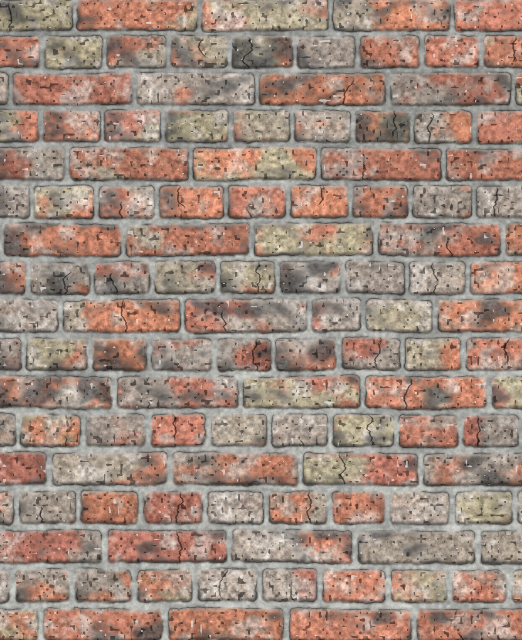
Reproduce this texture procedurally as a WebGL 2 fragment shader.

```glsl
#version 300 es
precision highp float;
// Weathered brick wall in English bond: courses of long bricks alternate with short ones.
#define COURSE 0.058      // height of a course, in canvas heights
#define FIRST 0.0234      // centre of the top course
#define SPREAD 0.0016     // courses grow taller toward the bottom
#define UNIT 0.0977       // length of a short brick with its joint
#define SLANT 0.04        // leftward drift of the joints per course
#define JITTER 0.11       // wander of the upright joints, in units
#define MORTAR 0.0105     // joint width
#define ROUGH 0.0045      // raggedness of brick edges
#define WEAR 0.52         // share of brick face gone grey
#define CRACKED 0.38      // share of bricks with a crack
#define SPLIT vec2(2, 8)  // the long brick made of two short ones

uniform vec2 u_resolution;
out vec4 outColor;

const vec3 RED = vec3(0.69, 0.45, 0.39);
const vec3 ORANGE = vec3(0.79, 0.53, 0.42);
const vec3 ASH = vec3(0.65, 0.62, 0.58);
const vec3 OLIVE = vec3(0.68, 0.66, 0.55);
const vec3 DUST = vec3(0.79, 0.76, 0.73);
const vec3 SOOT = vec3(0.30, 0.30, 0.30);
const vec3 JOINT_DARK = vec3(0.55, 0.55, 0.54);
const vec3 JOINT_PALE = vec3(0.75, 0.75, 0.73);

float hash(vec2 p) {
  vec3 q = fract(p.xyx * 0.1031);
  q += dot(q, q.yzx + 33.33);
  return fract((q.x + q.y) * q.z);
}

float noise(vec2 p) {
  vec2 i = floor(p), f = fract(p);
  f = f * f * (3.0 - 2.0 * f);
  return mix(mix(hash(i), hash(i + vec2(1, 0)), f.x),
             mix(hash(i + vec2(0, 1)), hash(i + vec2(1, 1)), f.x), f.y);
}

float fbm(vec2 p) {
  float sum = 0.0, amp = 0.533;
  for (int k = 0; k < 4; k++) {
    sum += amp * noise(p);
    p = mat2(1.6, 1.2, -1.2, 1.6) * p + 17.3;
    amp *= 0.5;
  }
  return sum;
}

// Position of upright joint i in a course, counted in bricks
float joint(float i, float course, float span) {
  return i + (hash(vec2(i, course) + 37.0) - 0.5) * JITTER / span;
}

float roundBox(vec2 p, vec2 extent, float radius) {
  vec2 e = abs(p) - extent + radius;
  return length(max(e, 0.0)) + min(max(e.x, e.y), 0.0) - radius;
}

void main() {
  vec2 q = gl_FragCoord.xy / u_resolution.y;
  q.y = 1.0 - q.y;
  float px = 1.0 / u_resolution.y;

  // Course, then brick within it
  float s = (q.y + (noise(q * 9.0) - 0.5) * 0.004 - FIRST) / COURSE;
  float row = s - SPREAD * s * s;
  float course = floor(row + 0.5);
  float span = 2.0 - mod(course, 2.0);
  float start = 0.76 - SLANT * course;
  if (span > 1.5) start += 0.48 + mod(course * 0.5, 2.0);
  float u = (q.x / UNIT - start) / span;
  float i = floor(u);
  i += step(joint(i + 1.0, course, span), u) - step(u, joint(i, course, span));
  float left = joint(i, course, span), right = joint(i + 1.0, course, span);
  vec2 id = vec2(i, course) + 60.0;
  if (vec2(i, course) == SPLIT) {
    float middle = mix(left, right, 0.43);
    if (u < middle) right = middle;
    else { left = middle; id.x += 0.5; }
  }

  // Ragged brick outline, slightly tilted
  float gap = MORTAR * mix(0.85, 1.1, q.y);
  vec2 local = vec2((u - 0.5 * (left + right)) * span * UNIT, (row - course) * COURSE);
  local.y += local.x * (hash(id + 5.0) - 0.5) * 0.025;
  vec2 extent = 0.5 * vec2((right - left) * span * UNIT, COURSE) - 0.5 * gap;
  float d = roundBox(local, extent, 0.006) + (fbm(q * 75.0) - 0.48) * ROUGH;
  float face = smoothstep(px, -px, d);
  float side = clamp(local.y / extent.y, -1.0, 1.0);

  // Fired clay, greyed and sooted in blotches
  float grain = fbm(q * 170.0);
  float blotch = fbm(q * vec2(17, 24) + id * 3.7);
  float lean = local.x / extent.x * (hash(id + 11.0) - 0.5);
  vec3 brick = mix(RED, ORANGE, clamp(hash(id) * 1.2 - q.y * 0.35 + 0.1, 0.0, 1.0));
  vec3 crust = mix(ASH, OLIVE, smoothstep(0.45, 0.85, hash(id + 23.0)));
  float worn = blotch + lean * 0.5 + (hash(id + 31.0) - 0.5) * 0.65 + WEAR - 0.5;
  brick = mix(brick, crust, 0.9 * smoothstep(0.42, 0.66, worn));
  float dusty = fbm(q * 38.0 + id);
  brick = mix(brick, DUST, 0.65 * smoothstep(0.48, 0.72, dusty));
  float sooty = fbm(q * vec2(26, 34) - id * 2.3) + pow(hash(id + 47.0), 5.0) * 0.3 - lean * 0.2;
  brick = mix(brick, SOOT, 0.75 * smoothstep(0.6, 0.84, sooty + (grain - 0.5) * 0.3));
  brick *= 0.9 + 0.16 * hash(id + 59.0);
  brick *= 0.62 + 0.8 * grain;

  // Pits, pale chips and cracks
  brick *= 1.0 - 0.45 * smoothstep(0.76, 0.92, noise(q * 190.0));
  brick = mix(brick, vec3(0.9), 0.7 * smoothstep(0.9, 0.97, noise(q * 140.0 + 71.0)));
  float crackX = (hash(id + 67.0) - 0.5) * extent.x + (fbm(vec2(q.y * 55.0, id.x)) - 0.5) * 0.025;
  float crack = smoothstep(0.0008 + px, 0.0, abs(local.x - crackX));
  crack *= step(hash(id + 73.0), CRACKED) * smoothstep(0.3, 0.5, noise(q * 36.0 + 9.0));
  brick *= 1.0 - 0.55 * crack;

  // Pale upper lip and shaded lower edge
  float rim = smoothstep(-0.006, 0.0, d);
  brick = mix(brick, DUST, 0.5 * rim * smoothstep(0.2, 0.9, -side));
  brick *= 1.0 - 0.35 * rim * smoothstep(0.1, 0.9, side);

  // Mortar: darker near the top, smeared and gritty
  float smear = fbm(q * vec2(22, 60));
  vec3 mortar = mix(JOINT_DARK, JOINT_PALE, clamp(smear * 1.4 - 0.4 + q.y * 0.6, 0.0, 1.0));
  mortar *= 0.8 + 0.4 * grain;
  mortar *= 1.0 - 0.3 * smoothstep(0.004, 0.0, d) * smoothstep(-0.4, 0.8, side);

  // Broken dark line where brick and mortar meet
  vec3 color = mix(mortar, brick, face);
  float seam = exp(-abs(d - 0.0008) / 0.0014) * smoothstep(0.3, 0.65, noise(q * 48.0 + 3.0));
  color *= 1.0 - 0.48 * seam;
  outColor = vec4(color, 1.0);
}
```
